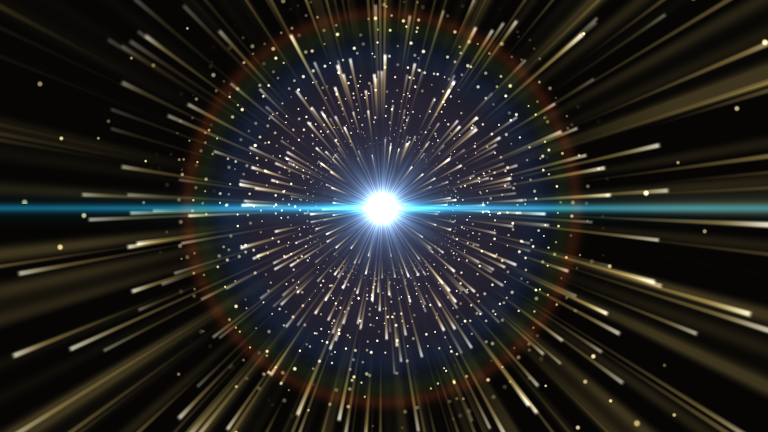
This background is drawn by a Shadertoy shader. Its source:

```glsl
// A burst of golden sparks flying out of a blue-white star, with a lens halo.
// Streaks live in angular sectors, dots in log-polar cells, so both grow with
// distance from the star; glows, rings and the flare are sums of falloffs.

#define CENTER vec2(0.4975, 0.518)
#define RING_RADIUS 0.45
#define GOLD vec3(0.86, 0.74, 0.40)
#define SPARK_WHITE vec3(1.0, 0.97, 0.86)
#define GLOW_BLUE vec3(0.30, 0.48, 0.66)
#define FLARE_BLUE vec3(0.06, 0.48, 0.64)
#define HALO_TINT vec3(0.125, 0.110, 0.165)
#define SPACE vec3(0.022, 0.018, 0.014)

const float TAU = 6.2831853;

float hash(vec2 p) {
    vec3 q = fract(vec3(p.xyx) * 0.1031);
    q += dot(q, q.yzx + 33.33);
    return fract((q.x + q.y) * q.z);
}

float bell(float x, float width) {
    x /= width;
    return exp(-x * x);
}

// One streak per sector: thin dim tail, thick bright head.
// heads = nearest and farthest head, tails = shortest and longest length ratio.
vec3 streaks(float r, float turn, float count, vec2 heads, vec2 tails,
             float thickness, float seed) {
    float px = 1.0 / iResolution.y;
    float id = floor(turn * count);
    float offset = mix(0.2, 0.8, hash(vec2(id, seed)));
    float across = abs(fract(turn * count) - offset) * TAU / count * r;
    float head = mix(heads.x, heads.y, hash(vec2(id, seed + 7.0)));
    float tail = head * (1.0 - mix(tails.x, tails.y, hash(vec2(id, seed + 13.0))));
    float along = clamp((r - tail) / (head - tail), 0.0, 1.0);
    float power = mix(0.3, 1.0, hash(vec2(id, seed + 21.0)));

    float width = thickness * r * mix(0.35, 1.0, along) * mix(0.6, 1.2, power);
    float body = 1.0 - smoothstep(0.2 * width, width + px, across);
    float cap = 1.0 - smoothstep(head - 1.5 * width, head + px, r);
    vec3 tint = mix(GOLD * 0.75, SPARK_WHITE, smoothstep(0.72, 1.0, along));
    return tint * body * cap * power * pow(along, 1.2);
}

// Scattered round sparks, one per occupied log-polar cell.
vec3 dots(float r, float turn, float count, float density, float seed) {
    float px = 1.0 / iResolution.y;
    vec2 grid = vec2(turn * count, log(max(r, 0.001)) * count / TAU);
    vec2 id = floor(grid) + vec2(0.0, 200.0 + seed);
    vec2 spot = 0.25 + 0.5 * vec2(hash(id), hash(id + 31.0));
    float dist = length(fract(grid) - spot) * TAU / count * r;
    float size = r * mix(0.005, 0.0125, hash(id + 57.0));
    float shown = step(hash(id + 83.0), density);
    float disc = 1.0 - smoothstep(0.35 * size, size + 0.7 * px, dist);
    float power = mix(0.35, 1.0, hash(id + 111.0));
    return mix(GOLD, SPARK_WHITE, power * 0.6) * disc * shown * power;
}

// Lens disc with a violet fill and a faint spectral rim.
vec3 halo(float r) {
    vec3 color = HALO_TINT * (1.0 - smoothstep(0.24, RING_RADIUS, r));
    color += vec3(0.13, 0.045, 0.02) * bell(r - RING_RADIUS, 0.016);
    color += vec3(0.045, 0.065, 0.02) * bell(r - RING_RADIUS + 0.03, 0.022);
    color += vec3(0.01, 0.045, 0.09) * bell(r - RING_RADIUS + 0.09, 0.045);
    return color;
}

// Broad dim rays from layered sines of the angle.
float softRays(float angle) {
    float wave = sin(angle * 17.0 + 1.3) + sin(angle * 41.0 + 0.4)
               + sin(angle * 73.0 + 2.1);
    return pow(clamp(wave / 3.0 + 0.35, 0.0, 1.0), 2.0);
}

void mainImage(out vec4 fragColor, in vec2 fragCoord) {
    vec2 p = (fragCoord - CENTER * iResolution.xy) / iResolution.y;
    float r = length(p);
    float angle = atan(p.y, p.x);
    float turn = fract(angle / TAU + 1.0);

    // The upper left is open space: fewer long streaks, more dots.
    float open = smoothstep(0.75, 1.0, cos(angle - 2.55));
    float far = smoothstep(0.35, 0.6, r);

    vec3 color = SPACE + halo(r);
    color += GOLD * 0.24 * softRays(angle) * smoothstep(0.22, 0.75, r) * (1.0 - 0.85 * open);

    // Streaks in shells, from the short inner burst to the long outer lines.
    for (int i = 0; i < 3; i++) {
        float seed = float(i) * 37.0;
        color += streaks(r, turn, 76.0 - 9.0 * float(i), vec2(0.11, 0.36),
                         vec2(0.25, 0.5), 0.011, seed + 3.0);
        color += 0.85 * streaks(r, turn, 37.0 + 4.0 * float(i), vec2(0.28, 0.72),
                         vec2(0.3, 0.6), 0.010, seed + 5.0) * (1.0 - 0.5 * open * far);
        color += 0.9 * streaks(r, turn, 25.0 + 6.0 * float(i), vec2(0.55, 1.35),
                         vec2(0.4, 0.75), 0.009, seed + 11.0) * (1.0 - 0.7 * open);
    }

    // Dots are dense around the halo and sparse beyond it.
    float nearDots = smoothstep(0.12, 0.22, r) * (1.0 - smoothstep(0.40, 0.56, r));
    color += nearDots * dots(r, turn, 88.0, 0.42, 2.0);
    color += nearDots * dots(r, turn, 71.0, 0.34, 409.0);
    color += far * dots(r, turn, 57.0, 0.15 + 0.12 * open, 811.0);

    // Blue corona with fine rays, then the white core.
    float fine = 0.8 + 0.2 * sin(angle * 47.0 + 2.0 * sin(angle * 19.0));
    color += GLOW_BLUE * fine * (0.85 * bell(r, 0.105) + 0.22 * exp(-r / 0.11));
    color += vec3(0.75, 0.85, 0.95) * bell(r, 0.048);
    color += vec3(1.0) * bell(r, 0.027);

    // Horizontal flare, brightest near the star.
    float reach = 0.55 + 0.6 * exp(-abs(p.x) / 0.2);
    color += FLARE_BLUE * reach * (bell(p.y, 0.010) + 0.22 * bell(p.y, 0.028));
    color += vec3(0.25, 0.4, 0.4) * bell(p.y, 0.004) * exp(-abs(p.x) / 0.25);

    fragColor = vec4(clamp(color, 0.0, 1.0), 1.0);
}
```
